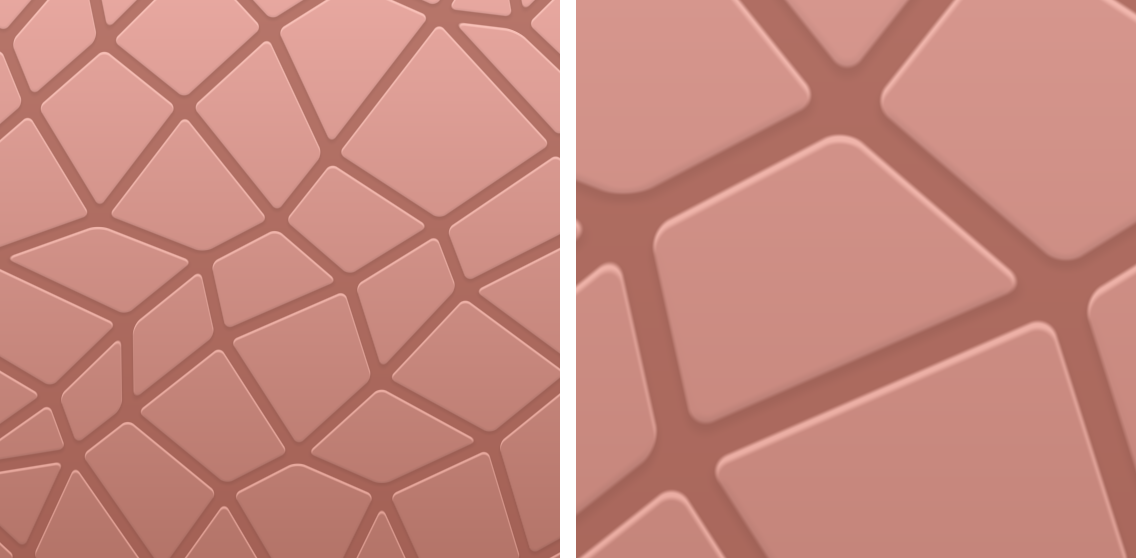
Left: the whole. Right: its middle third, enlarged.
This pattern is drawn by a WebGL 1 fragment shader. Its source:

```glsl
precision highp float;
// Rounded stone tiles separated by sunken grooves, under a vertical gradient.
// A rotated lattice with jittered corners gives the quads; flat or concave quads
// are cut into triangles. A second, raised sample lights the upper rims.
uniform vec2 u_resolution;

#define CELLS 5.1          // lattice cells across the canvas
#define JITTER 0.35        // corner displacement in lattice units
#define TILT 0.68          // lattice rotation in radians
#define HALF_GAP 0.0108    // half of the groove width
#define CORNER 0.013       // corner rounding
#define FLATNESS 0.42      // corners flatter than this split their quad
#define RANDOM_SPLIT 0.08  // share of other quads that are split
#define RIM 0.0042         // height of the lit rim
#define SOFTNESS 0.0016    // edge blur

vec2 hash2(vec2 p) {
  vec2 s = vec2(dot(p, vec2(127.1, 311.7)), dot(p, vec2(269.5, 183.3)));
  return fract(sin(s) * 43758.5453);
}

float cross2(vec2 a, vec2 b) {
  return a.x * b.y - a.y * b.x;
}

vec2 latticePoint(vec2 id) {
  return id + JITTER * (2.0 * hash2(id + 17.0) - 1.0);
}

// Sine of the turn at corner b: small when flat, negative when concave.
float turn(vec2 a, vec2 b, vec2 c) {
  return cross2(normalize(b - a), normalize(c - b));
}

// Distance to the left of edge ab, in canvas units, inset by the groove.
float edgeDistance(vec2 p, vec2 a, vec2 b) {
  return cross2(normalize(b - a), p - a) / CELLS - HALF_GAP;
}

// Intersection of two inner distances with a rounded corner.
float roundMin(float a, float b) {
  vec2 inset = max(CORNER - vec2(a, b), 0.0);
  return max(CORNER, min(a, b)) - length(inset);
}

// Inner distance of one lattice quad, or of its two triangles.
float quadDistance(vec2 p, vec2 id) {
  vec2 a = latticePoint(id);
  vec2 b = latticePoint(id + vec2(1.0, 0.0));
  vec2 c = latticePoint(id + vec2(1.0, 1.0));
  vec2 d = latticePoint(id + vec2(0.0, 1.0));
  float turnAC = min(turn(d, a, b), turn(b, c, d));
  float turnBD = min(turn(a, b, c), turn(c, d, a));

  // Rename the corners so that the flattest one lies on diagonal ac.
  if (turnBD < turnAC) {
    vec2 first = a;
    a = b;
    b = c;
    c = d;
    d = first;
  }
  float sideABC = roundMin(edgeDistance(p, a, b), edgeDistance(p, b, c));
  float sideCDA = roundMin(edgeDistance(p, c, d), edgeDistance(p, d, a));
  bool isSplit = min(turnAC, turnBD) < FLATNESS || hash2(id + 5.0).x < RANDOM_SPLIT;
  if (isSplit) {
    float lower = roundMin(sideABC, edgeDistance(p, c, a));
    float upper = roundMin(sideCDA, edgeDistance(p, a, c));
    return max(lower, upper);
  }
  return roundMin(sideABC, sideCDA);
}

// Positive inside a tile, negative in the grooves.
float tileDistance(vec2 p) {
  float s = sin(TILT), c = cos(TILT);
  vec2 q = mat2(c, -s, s, c) * p * CELLS + 3.0;
  vec2 home = floor(q);
  float inside = -1.0;
  for (int y = -1; y <= 1; y++) {
    for (int x = -1; x <= 1; x++) {
      inside = max(inside, quadDistance(q, home + vec2(float(x), float(y))));
    }
  }
  return inside;
}

void main() {
  float unit = min(u_resolution.x, u_resolution.y);
  vec2 p = gl_FragCoord.xy / unit;
  float height = gl_FragCoord.y / u_resolution.y;
  float blur = max(SOFTNESS, 0.75 / unit);

  float here = tileDistance(p);
  float above = tileDistance(p + vec2(0.0, RIM));
  float tile = smoothstep(-blur, blur, here);

  // Base gradients of tile faces and grooves.
  vec3 face = mix(vec3(0.705, 0.455, 0.410), vec3(0.905, 0.655, 0.625), height);
  vec3 groove = mix(vec3(0.640, 0.380, 0.335), vec3(0.715, 0.460, 0.415), height);
  vec3 rimLight = mix(vec3(0.920, 0.665, 0.620), vec3(0.985, 0.775, 0.740), height);

  // Lit upper rims, dimmed lower rims and the shade cast below each tile.
  float lit = 1.0 - smoothstep(-blur, blur * 1.4, above);
  float lowerRim = smoothstep(0.0, RIM, above - here) * (1.0 - smoothstep(0.0, 0.006, here));
  float shade = smoothstep(-0.006, 0.003, above);
  face = mix(face * (1.0 - 0.07 * lowerRim), rimLight, 0.85 * lit);
  groove *= 1.0 - 0.06 * shade;

  gl_FragColor = vec4(mix(groove, face, tile), 1.0);
}
```
